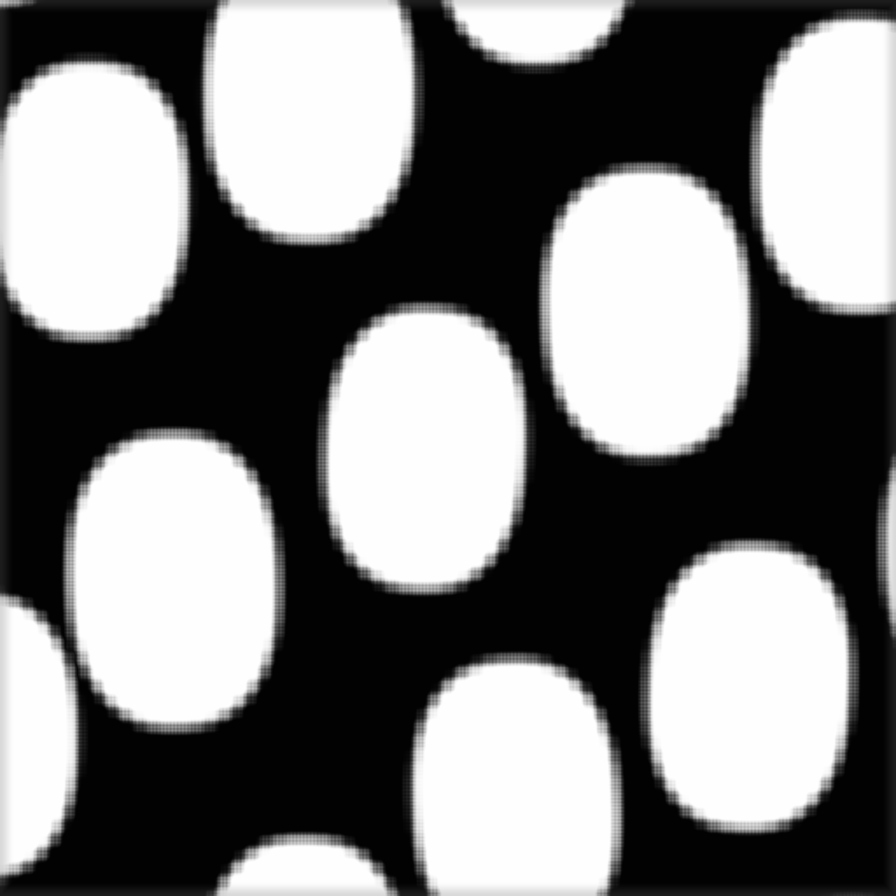
Write a Shadertoy shader that draws this pattern.

```glsl
// Soft white ovals on a slanted, jittered lattice over black, with stepped, finely meshed rims.

const vec3 BLACK = vec3(0.008);
const vec3 WHITE = vec3(0.995);
const vec3 BORDER_GRAY = vec3(0.42);

const vec2 LATTICE_ORIGIN = vec2(0.465, 0.50);
const vec2 ALONG_ROW = vec2(0.254, 0.156);
const vec2 ACROSS_ROWS = vec2(0.118, -0.417);
const vec2 OVAL_RADII = vec2(0.115, 0.161);

const float STEPS = 64.0;       // stair steps across the canvas
const float MESH = 256.0;       // mesh periods across the canvas
const float RIM_WIDTH = 0.011;  // half width of the soft rim
const float TAU = 6.2831853;

// Layered sines give each lattice cell its own value in -1..1.
float cellWave(vec2 cell, float phase) {
    return 0.6 * sin(dot(cell, vec2(2.3, 4.1)) + phase)
         + 0.4 * sin(dot(cell, vec2(-3.7, 1.9)) + 2.0 * phase);
}

mat2 rotation(float angle) {
    float c = cos(angle), s = sin(angle);
    return mat2(c, s, -s, c);
}

// Approximate signed distance to a superellipse.
float ovalDistance(vec2 p, vec2 radii, float squareness) {
    vec2 q = pow(abs(p / radii) + 1e-4, vec2(squareness));
    float n = pow(q.x + q.y, 1.0 / squareness);
    return length(p) * (1.0 - 1.0 / max(n, 1e-3));
}

// Distance to the nearest oval among the neighbouring cells.
float ovalField(vec2 p) {
    mat2 lattice = mat2(ALONG_ROW, ACROSS_ROWS);
    vec2 home = floor(inverse(lattice) * (p - LATTICE_ORIGIN) + 0.5);
    float nearest = 1.0;
    for (int j = -1; j <= 1; j++) {
        for (int i = -1; i <= 1; i++) {
            vec2 cell = home + vec2(i, j);
            vec2 jitter = vec2(0.018, 0.026) * vec2(cellWave(cell, 0.4), cellWave(cell, 2.9));
            vec2 local = p - LATTICE_ORIGIN - lattice * cell - jitter;
            local = rotation(0.07 * cellWave(cell, 1.3)) * local;
            vec2 radii = OVAL_RADII * (1.0 + 0.04 * cellWave(cell, 4.6));
            nearest = min(nearest, ovalDistance(local, radii, 2.3));
        }
    }
    return nearest;
}

// Pulls coordinates toward block centres, with soft transitions between blocks.
vec2 softSteps(vec2 p, float count) {
    vec2 u = p * count;
    return (floor(u) + smoothstep(0.15, 0.85, fract(u))) / count;
}

// Fine woven ripple in -1..1.
float mesh(vec2 p, float count) {
    vec2 w = sin(TAU * count * p);
    return 0.5 * (w.x + w.y);
}

void mainImage(out vec4 fragColor, in vec2 fragCoord) {
    vec2 uv = fragCoord / iResolution.xy;
    vec2 p = (fragCoord - 0.5 * iResolution.xy) / iResolution.y + 0.5;

    // Stepped outline, partly blended with the smooth one
    float d = mix(ovalField(p), ovalField(softSteps(p, STEPS)), 0.8);
    float pixel = 1.0 / iResolution.y;
    float rim = max(RIM_WIDTH, pixel);
    float cover = 1.0 - smoothstep(-rim, rim, d);

    // Mesh shows only in the gray of the rim
    cover += 0.36 * cover * (1.0 - cover) * mesh(p, MESH);
    vec3 color = mix(BLACK, WHITE, clamp(cover, 0.0, 1.0));

    // Faint gray veil along the canvas border
    vec2 inset = min(uv, 1.0 - uv);
    float veil = 1.0 - smoothstep(0.0, 0.016, min(inset.x, inset.y));
    color = mix(color, BORDER_GRAY, 0.25 * veil);

    fragColor = vec4(color, 1.0);
}
```
